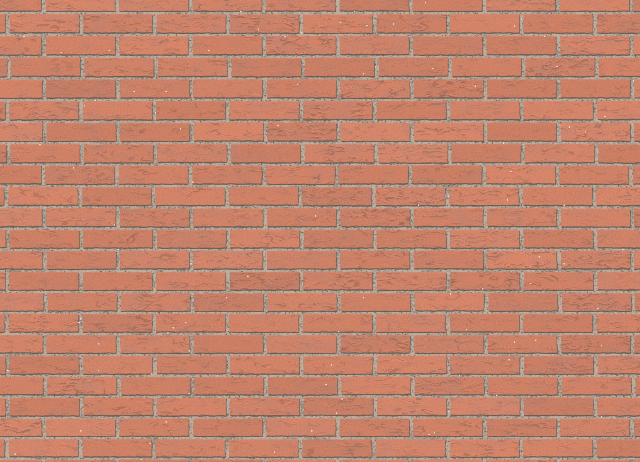
Reproduce this texture procedurally as a WebGL 2 fragment shader.

```glsl
#version 300 es
precision highp float;
// Running-bond wall of rough red bricks in sandy grey mortar, lit from the upper left.
uniform vec2 u_resolution;
out vec4 fragColor;

// Layout, in units of the canvas height
const vec2 PITCH = vec2(0.159, 0.046);        // brick plus joint
const vec2 BRICK_HALF = vec2(0.0748, 0.0193);
const vec2 FIRST_JOINT = vec2(0.0165, 0.0307); // joint x, lowest course centre y
const float COURSES = 22.37;                   // courses per height at the bottom
const float COURSE_GROWTH = 0.654;             // courses get slightly taller upward
const float CORNER = 0.0014;
const float ROUGH_EDGE = 0.0012;
const float ROW_SHIFT = 0.006;
const float BRICK_SHIFT = 0.0014;
const vec2 SHADOW_OFFSET = vec2(0.0012, -0.0024);

// Surface
const vec2 GROOVE_SCALE = vec2(34.0, 145.0);
const float GROOVE_WIDTH = 0.13;
const float GROOVE_DEPTH = 0.62;
const float SPECK_SCALE = 260.0;
const float SPECK_SHARE = 0.0006;

const vec3 BRICK = vec3(0.82, 0.51, 0.40);
const vec3 BRICK_DUSTY = vec3(0.75, 0.51, 0.44);
const vec3 GROOVE = vec3(0.52, 0.36, 0.31);
const vec3 MORTAR = vec3(0.75, 0.68, 0.62);
const vec3 MORTAR_DARK = vec3(0.59, 0.54, 0.49);
const vec3 SHADOW = vec3(0.38, 0.32, 0.29);
const vec3 SPECK = vec3(0.90, 0.87, 0.83);

float hash(vec2 p) {
  vec3 q = fract(p.xyx * 0.1031);
  q += dot(q, q.yzx + 33.33);
  return fract((q.x + q.y) * q.z);
}

float cornerSlope(vec2 cell, vec2 corner, vec2 f) {
  float angle = 6.2832 * hash(cell + corner);
  return dot(vec2(cos(angle), sin(angle)), f - corner);
}

float gradientNoise(vec2 p) {
  vec2 cell = floor(p), f = fract(p);
  vec2 w = f * f * f * (f * (f * 6.0 - 15.0) + 10.0);
  float low = mix(cornerSlope(cell, vec2(0, 0), f), cornerSlope(cell, vec2(1, 0), f), w.x);
  float high = mix(cornerSlope(cell, vec2(0, 1), f), cornerSlope(cell, vec2(1, 1), f), w.x);
  return mix(low, high, w.y);
}

float roundedBox(vec2 p, vec2 halfSize) {
  vec2 q = abs(p) - halfSize + CORNER;
  return length(max(q, 0.0)) + min(max(q.x, q.y), 0.0) - CORNER;
}

vec3 mortarColour(vec2 p) {
  float grain = gradientNoise(p * 190.0 + 50.0) + 0.7 * gradientNoise(p * 370.0);
  float patches = gradientNoise(p * 28.0 + 17.0);
  vec3 colour = mix(MORTAR_DARK, MORTAR, smoothstep(-0.6, 0.35, grain + 0.6 * patches));
  return mix(colour, SHADOW, 0.6 * smoothstep(0.3, 0.75, -grain));
}

vec3 brickColour(vec2 p, vec2 id) {
  vec2 seed = vec2(hash(id + 3.1), hash(id + 7.7)) * 90.0;
  float tone = hash(id + 21.0);

  // Dust clouds and fine grain
  float dust = 0.35 * tone + 0.7 * gradientNoise(p * vec2(22.0, 50.0) + seed);
  vec3 colour = mix(BRICK, BRICK_DUSTY, clamp(dust, 0.0, 1.0));
  colour *= 0.97 + 0.06 * hash(id + 40.0) + 0.07 * gradientNoise(p * 300.0);

  // Wavy broken grooves with a lit lower lip
  vec2 q = p * GROOVE_SCALE + seed;
  q.y += 1.1 * gradientNoise(p * vec2(45.0, 30.0) + seed);
  float ridge = gradientNoise(q);
  float lip = gradientNoise(q + vec2(0.0, 0.3)) - ridge;
  float breaks = smoothstep(-0.2, 0.3, gradientNoise(p * vec2(20.0, 65.0) - seed) + 0.25 * (tone - 0.4));
  float strength = mix(0.3, 1.0, hash(id + 60.0)) * breaks;
  float groove = 1.0 - smoothstep(0.0, GROOVE_WIDTH, abs(ridge + 0.12));
  colour *= 1.0 + 0.14 * strength * lip;
  return mix(colour, GROOVE, GROOVE_DEPTH * strength * groove);
}

void main() {
  vec2 p = gl_FragCoord.xy / u_resolution.y;
  float pixel = 1.0 / u_resolution.y;

  // Course and brick index, with every second course offset by half
  float rise = p.y - FIRST_JOINT.y;
  float course = 0.5 + rise * (COURSES - COURSE_GROWTH * rise);
  float row = floor(course);
  float shift = ROW_SHIFT * (hash(vec2(row + 30.0, 5.0)) - 0.5);
  float column = (p.x - FIRST_JOINT.x + shift) / PITCH.x + 0.5 * mod(row, 2.0);
  vec2 id = vec2(floor(column), row) + 30.0;
  vec2 local = (fract(vec2(column, course)) - 0.5) * PITCH;
  local += BRICK_SHIFT * (vec2(hash(id), hash(id + 11.0)) - 0.5);

  // Uneven brick outline and the shadow it throws
  float rough = ROUGH_EDGE * (gradientNoise(p * 75.0) + 0.6 * gradientNoise(p * 210.0));
  float edge = roundedBox(local, BRICK_HALF) + rough;
  float shade = roundedBox(local - SHADOW_OFFSET, BRICK_HALF) + 1.5 * rough;
  float brickMask = 1.0 - smoothstep(-0.6 * pixel, 0.6 * pixel, edge);
  float shadowMask = 1.0 - smoothstep(-0.6 * pixel, 0.9 * pixel, shade);

  vec3 colour = mix(mortarColour(p), SHADOW, 0.85 * shadowMask);
  vec3 face = brickColour(p, id);
  float topEdge = smoothstep(BRICK_HALF.y - 0.004, BRICK_HALF.y, local.y);
  face = mix(face, BRICK * 1.08, 0.35 * topEdge);
  colour = mix(colour, face, brickMask);

  // Rare pale chips
  vec2 chip = p * SPECK_SCALE;
  float chipMask = step(hash(floor(chip) + 9.0), SPECK_SHARE);
  chipMask *= 1.0 - smoothstep(0.25, 0.6, length(fract(chip) - 0.5));
  fragColor = vec4(mix(colour, SPECK, chipMask), 1.0);
}
```
